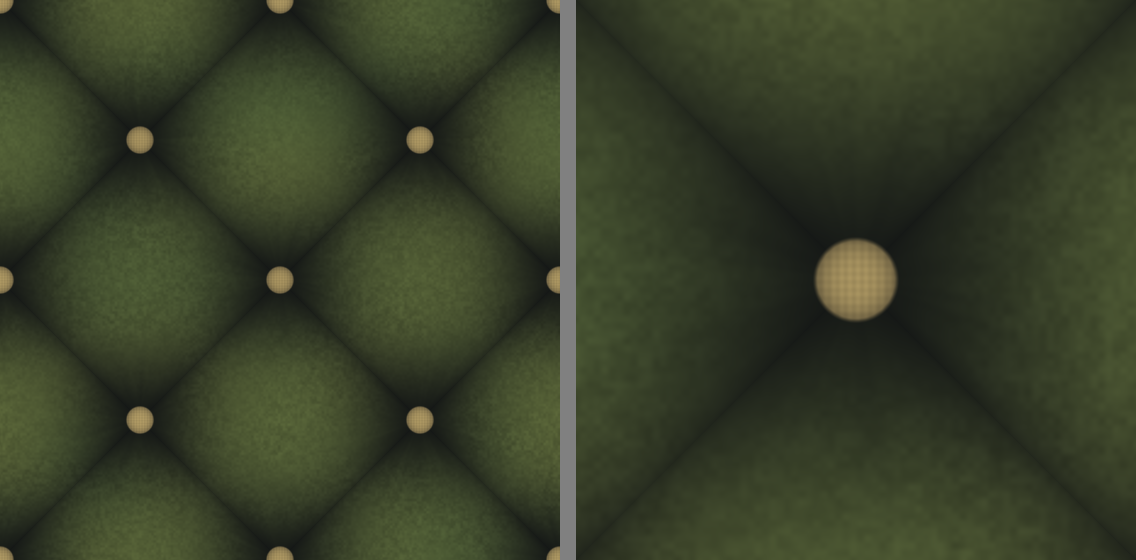
Left, the full canvas; right, a detail of the centre.
A Shadertoy shader for this pattern:

```glsl
// Deep-buttoned green leather: a diagonal lattice of brass-coloured buttons pulls
// the hide into soft diamond cushions. Cushion shading comes from a product of sines,
// with radial creases at the buttons and wrapping value noise for the grain.

const float PI = 3.14159265;

float hash(vec2 p) {
    vec3 q = fract(vec3(p.xyx) * 0.1031);
    q += dot(q, q.yzx + 33.33);
    return fract((q.x + q.y) * q.z);
}

// Value noise that wraps after a whole number of cells
float wrapNoise(vec2 p, float period) {
    vec2 i = floor(p), f = fract(p);
    f = f * f * (3.0 - 2.0 * f);
    vec2 a = mod(i, period), b = mod(i + 1.0, period);
    return mix(mix(hash(a), hash(vec2(b.x, a.y)), f.x),
               mix(hash(vec2(a.x, b.y)), hash(b), f.x), f.y);
}

// Diagonal lattice coordinates back to the canvas
vec2 latticeToCanvas(vec2 g) {
    return vec2(g.x + g.y, g.x - g.y) * 0.25;
}

float leatherGrain(vec2 uv) {
    float coarse = wrapNoise(uv * 120.0, 120.0);
    float fine = wrapNoise(uv * 230.0 + 0.37, 230.0);
    float patches = wrapNoise(uv * 14.0, 14.0);
    return (0.5 * coarse + 0.5 * fine - 0.5) * mix(0.10, 0.30, patches);
}

// Fine pleats radiating from a button, fading outwards
float creases(vec2 d, float seed) {
    float turn = atan(d.y, d.x) / (2.0 * PI);
    float row = floor(seed * 30.0);
    float folds = 0.6 * wrapNoise(vec2(turn * 32.0, row), 32.0)
                + 0.4 * wrapNoise(vec2(turn * 70.0, row), 70.0);
    return (folds - 0.5) * (1.0 - smoothstep(0.04, 0.17, length(d)));
}

void mainImage(out vec4 fragColor, in vec2 fragCoord) {
    vec2 uv = fragCoord / iResolution.xy;

    // Seams lie on whole lattice lines, buttons on their crossings
    vec2 lattice = 2.0 * vec2(uv.x + uv.y, uv.x - uv.y);
    vec2 buttonPos = latticeToCanvas(round(lattice));
    vec2 d = uv - buttonPos;
    float r = length(d);
    float buttonSeed = hash(fract(buttonPos) * 4.0 + 7.0);
    float cushionSeed = hash(fract(latticeToCanvas(floor(lattice) + 0.5)) * 4.0 + 3.0);

    // Cushion relief: dark at the buttons, softer along the seams
    vec2 arch = abs(sin(PI * lattice));
    float relief = 0.73 * pow(arch.x * arch.y, 0.58)
                 + 0.27 * smoothstep(0.01, 0.19, r);
    relief *= 1.0 + 0.35 * creases(d, buttonSeed);
    relief *= 0.96 + 0.08 * cushionSeed;

    // Leather colour with a slight olive drift and grain
    vec3 crown = mix(vec3(0.295, 0.355, 0.205), vec3(0.325, 0.365, 0.205),
                     wrapNoise(uv * 6.0, 6.0));
    vec3 color = mix(vec3(0.078, 0.088, 0.084), crown, relief);
    color *= 1.0 + leatherGrain(uv) * smoothstep(0.0, 0.5, relief);

    // Domed, faintly woven button
    float radius = 0.0243;
    float dome = clamp(r / radius, 0.0, 1.0);
    vec3 brass = mix(vec3(0.65, 0.57, 0.37), vec3(0.43, 0.38, 0.26), dome * dome * dome);
    brass *= 1.0 + 0.03 * sin(d.x * 1300.0) + 0.02 * sin(d.y * 1300.0);
    brass *= 0.97 + 0.06 * buttonSeed;
    float edge = max(0.0018, 1.0 / iResolution.y);
    color = mix(color, brass, 1.0 - smoothstep(radius - edge, radius + edge, r));

    fragColor = vec4(color, 1.0);
}
```
